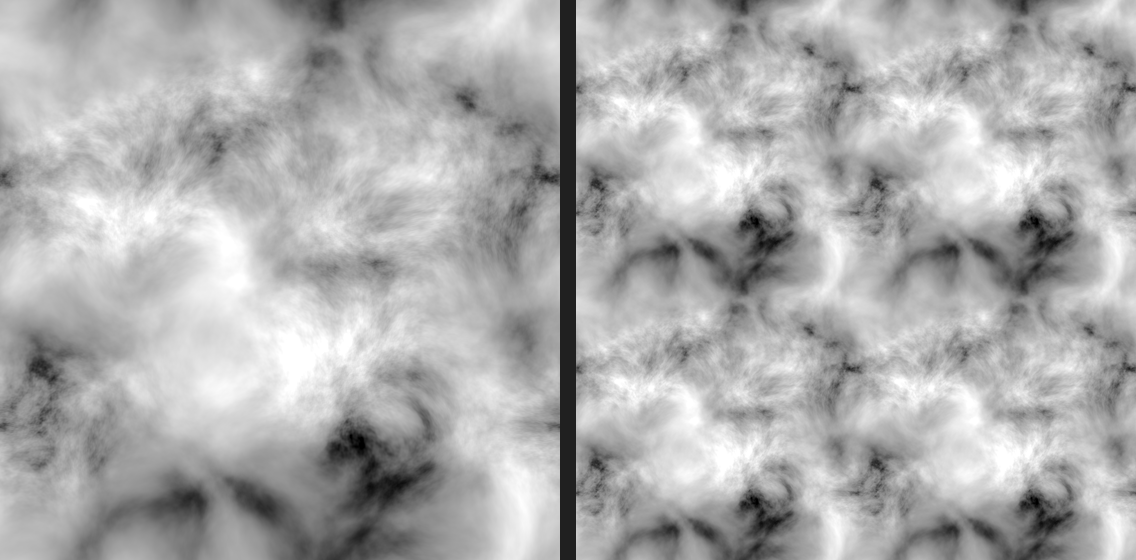
Left: one tile. Right: repeated 2 by 2.
Write a Shadertoy shader that draws this texture.

```glsl
// Seamless grey cloud cover with soft bright banks and a few dark hollows.
// Octaves of wrapping cellular noise are layered with a locally varying
// roughness, gently warped, then toned so that only the lows turn black.

const float TAU = 6.28318;
const int OCTAVES = 7;
const float BASE_CELLS = 4.0;

vec3 hash3(vec2 cell, float seed) {
    vec2 q = cell + seed * vec2(17.3, 31.7);
    vec3 p = fract(q.xyx * vec3(0.1031, 0.1030, 0.0973));
    p += dot(p, p.yxz + 33.33);
    return fract((p.xxy + p.yzz) * p.zyx);
}

// Smooth round bump that reaches zero at distance one.
float puff(vec2 offset) {
    float fall = max(1.0 - dot(offset, offset), 0.0);
    return fall * fall * fall;
}

// Each cell holds one bright and one dark puff, so the mean stays zero.
float cellNoise(vec2 uv, float cells, float seed) {
    vec2 p = uv * cells + seed * vec2(0.37, 0.61);
    vec2 home = floor(p);
    vec2 local = p - home;
    float sum = 0.0;
    for (int y = -1; y <= 1; y++) {
        for (int x = -1; x <= 1; x++) {
            vec2 neighbour = vec2(x, y);
            vec3 rnd = hash3(mod(home + neighbour, cells), seed);
            vec2 centre = neighbour + 0.5 + 0.3 * (rnd.xy - 0.5);
            vec2 arm = 0.35 * vec2(cos(TAU * rnd.z), sin(TAU * rnd.z));
            sum += puff(local - centre - arm) - puff(local - centre + arm);
        }
    }
    return sum;
}

// Doubling frequencies keep whole numbers of cells across the canvas.
float cloudLayers(vec2 uv, float roughness) {
    float sum = 0.0;
    float amplitude = 1.0;
    float cells = BASE_CELLS;
    for (int i = 0; i < OCTAVES; i++) {
        sum += amplitude * cellNoise(uv, cells, float(i) + 1.0);
        amplitude *= roughness;
        cells *= 2.0;
    }
    return sum;
}

// Gentle slope for mid and light greys, steep drop into the hollows.
float cloudTone(float density) {
    float hollow = max(-density - 1.0, 0.0);
    return 0.70 + 0.115 * density - 0.09 * hollow * hollow;
}

void mainImage(out vec4 fragColor, in vec2 fragCoord) {
    vec2 uv = fragCoord / iResolution.xy;

    // Slow drift that pulls the puffs into wisps
    vec2 drift = vec2(cellNoise(uv, 6.0, 11.0), cellNoise(uv, 6.0, 12.0));
    vec2 warped = uv + 0.018 * drift;

    // Smooth banks beside finely broken ones
    float patches = smoothstep(-0.9, 0.9, cellNoise(uv, 3.0, 13.0));
    float roughness = mix(0.44, 0.64, patches);

    float density = cloudLayers(warped, roughness) / 0.85;
    float grey = clamp(cloudTone(density), 0.0, 1.0);
    fragColor = vec4(vec3(grey), 1.0);
}
```
